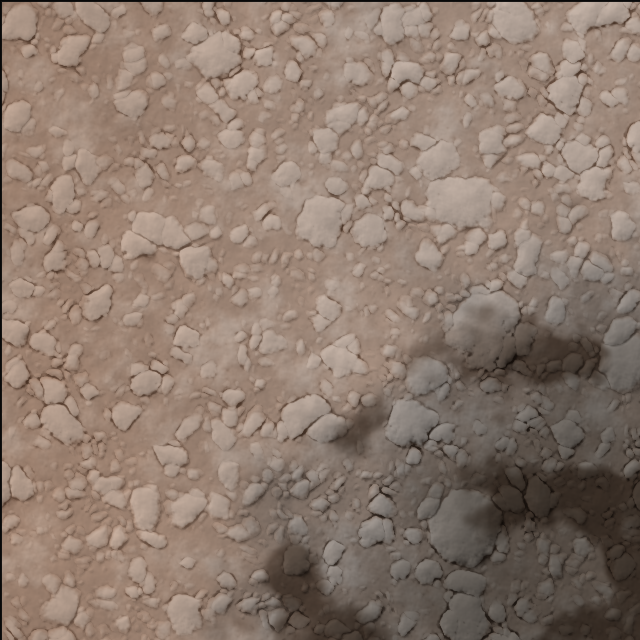
This texture is drawn by a three.js fragment shader. Its source:

```glsl
// Crumbly pale clay powder: lumps half buried in grit, warm hollows, grey shade at lower right.
varying vec2 vUv;

const vec3 CLAY = vec3(0.685, 0.624, 0.582);
const vec3 WARM_TINT = vec3(0.98, 0.935, 0.90);
const vec3 HOLLOW_TINT = vec3(0.89, 0.84, 0.805);
const vec3 CRACK_TINT = vec3(0.56, 0.47, 0.40);
const vec3 GREY_TINT = vec3(0.75, 0.785, 0.81);
const vec3 DEEP_TINT = vec3(0.74, 0.73, 0.71);
const vec3 POCKET_TINT = vec3(0.62, 0.56, 0.51);
const vec3 BORDER = vec3(0.03);
const vec2 TO_LIGHT = vec2(-0.6, 0.8);

vec2 hash22(vec2 p) {
  vec3 q = fract(p.xyx * vec3(0.1031, 0.1030, 0.0973));
  q += dot(q, q.yzx + 33.33);
  return fract((q.xx + q.yz) * q.zy);
}

vec2 noise2(vec2 p) {
  vec2 cell = floor(p);
  vec2 f = fract(p);
  f = f * f * (3.0 - 2.0 * f);
  vec2 low = mix(hash22(cell), hash22(cell + vec2(1.0, 0.0)), f.x);
  vec2 high = mix(hash22(cell + vec2(0.0, 1.0)), hash22(cell + 1.0), f.x);
  return mix(low, high, f.y);
}

// Two independent fractal sums, each from 0 to 1.
vec2 fbm2(vec2 p) {
  vec2 sum = vec2(0.0);
  float gain = 0.5;
  for (int i = 0; i < 4; i++) {
    sum += gain * noise2(p);
    p = mat2(1.6, 1.2, -1.2, 1.6) * p + 17.3;
    gain *= 0.5;
  }
  return sum / 0.9375;
}

// Height of one layer of scattered domes; presence is the share of filled cells.
float lumps(vec2 p, float scale, float presence, float seed) {
  vec2 g = p * scale;
  vec2 cell = floor(g);
  float top = 0.0;
  for (int y = -1; y <= 1; y++) {
    for (int x = -1; x <= 1; x++) {
      vec2 id = cell + vec2(float(x), float(y));
      vec2 pick = hash22(id + seed);
      if (pick.x > presence) continue;
      vec2 shape = hash22(id + seed + 71.7);
      vec2 d = g - id - 0.1 - 0.8 * hash22(id + seed + 37.1);
      float angle = 6.2832 * shape.x;
      vec2 axis = vec2(cos(angle), sin(angle));
      d = vec2(dot(d, axis), dot(d, vec2(-axis.y, axis.x)));
      d.x *= mix(0.7, 1.0, shape.y);
      float radius = mix(0.24, 0.50, pick.y);
      // A blend of round and boxy distance gives blunt corners.
      float dist = mix(length(d), max(abs(d.x), abs(d.y)) * 1.1, 0.35) / radius;
      float dome = pow(max(1.0 - dist * dist, 0.0), 0.8);
      top = max(top, dome * radius * 0.9);
    }
  }
  return top / scale;
}

// Lumps of four sizes, partly buried in an uneven bed of grit.
float height(vec2 p) {
  vec2 grit = fbm2(p * 42.0);
  vec2 q = p + 0.018 * (noise2(p * 22.0) - 0.5) + 0.016 * (grit - 0.5);
  float h = 0.014 * fbm2(p * 17.0 + 5.0).x - 0.001;
  h = max(h, 0.002 + lumps(q, 52.0, 0.85, 11.0));
  h = max(h, 0.001 + lumps(q, 29.0, 0.75, 53.0));
  h = max(h, lumps(q, 16.0, 0.42, 97.0));
  h = max(h, 0.8 * lumps(q, 8.5, 0.17, 141.0));
  return h + 0.007 * grit.y + 0.0009 * noise2(p * 210.0).y;
}

// How far the point lies below its surroundings, relative to the reach.
float cavity(vec2 p, float h, float reach) {
  float around = height(p + vec2(reach, 0.0)) + height(p - vec2(reach, 0.0))
               + height(p + vec2(0.0, reach)) + height(p - vec2(0.0, reach));
  return clamp((0.25 * around - h) / reach, 0.0, 1.0);
}

// Soft shadow cast by lumps standing toward the light.
float castShadow(vec2 p, float h) {
  float block = 0.0;
  for (int i = 1; i <= 3; i++) {
    float t = 0.008 * float(i);
    block = max(block, height(p + TO_LIGHT * t) - h - 0.55 * t);
  }
  return smoothstep(0.0, 0.015, block);
}

void main() {
  vec2 p = vUv;
  float h = height(p);
  float slope = (h - height(p + TO_LIGHT * 0.004)) / 0.004;
  vec2 patchy = fbm2(p * 9.0 + 3.0);
  float hollow = 1.0 - smoothstep(0.009, 0.017, h);
  float crack = smoothstep(0.08, 0.75, cavity(p, h, 0.006));
  crack *= 0.35 + 0.65 * smoothstep(0.40, 0.62, patchy.y);
  float shadow = castShadow(p, h);

  // Broad light: warm at left, grey then dark toward the lower right corner.
  float drift = fbm2(p * 5.0).x - 0.5;
  float corner = length(p - vec2(1.0, 0.0)) + 0.25 * drift + 0.2 * (patchy.y - 0.5);
  float grey = 1.0 - smoothstep(0.48, 0.67, corner);
  float deep = 1.0 - smoothstep(0.25, 0.55, corner);
  float pocket = grey * smoothstep(0.50, 0.66, patchy.x);
  float warm = 1.0 - smoothstep(0.0, 0.65, p.x);

  vec3 color = CLAY * mix(vec3(1.0), WARM_TINT, warm);
  color *= 1.0 + 0.12 * drift + 0.12 * (fbm2(p * 60.0).x - 0.5);
  color *= 1.0 + mix(0.085, 0.14, grey) * clamp(slope, -1.6, 1.0);
  color *= mix(vec3(1.0), HOLLOW_TINT, hollow);
  color *= mix(vec3(1.0), CRACK_TINT, clamp(0.8 * crack + 0.4 * shadow, 0.0, 1.0));
  color *= mix(vec3(1.0), GREY_TINT, grey) * mix(vec3(1.0), DEEP_TINT, deep);
  color *= mix(vec3(1.0), POCKET_TINT, pocket);
  color *= 1.0 - 0.35 * grey * max(crack, shadow);

  // Thin dark rim along the left and top edges.
  float rim = 1.0 - smoothstep(0.002, 0.004, min(p.x, 1.0 - p.y));
  gl_FragColor = vec4(mix(color, BORDER, rim), 1.0);
}
```
